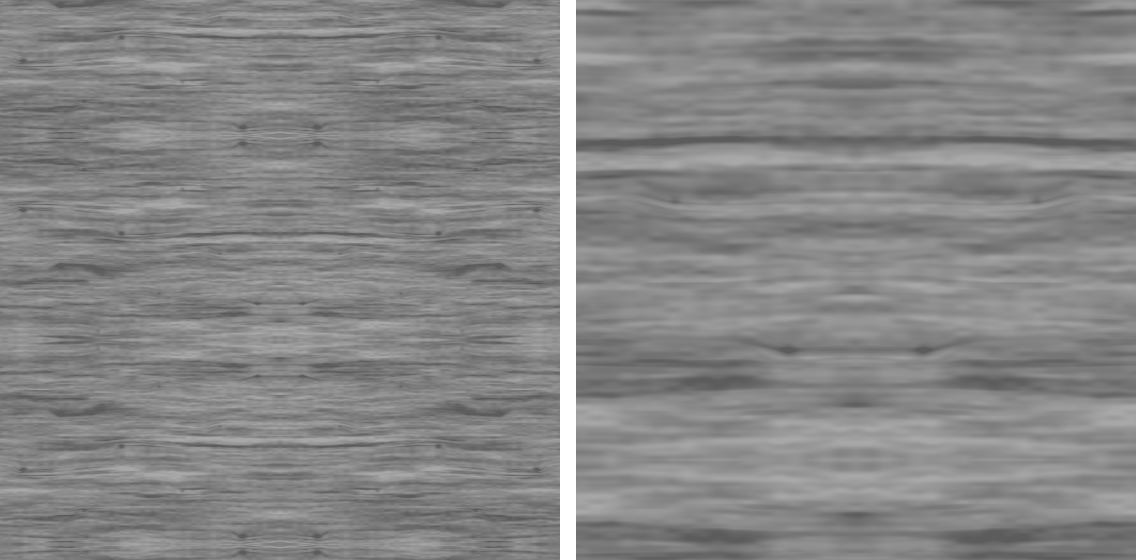
Left, the full canvas; right, a detail of the centre.
A WebGL 2 fragment shader for this texture:

```glsl
#version 300 es
// Grey wood veneer: horizontal grain with small knots, mirrored into book-matched panels.
precision highp float;

uniform vec2 u_resolution;
out vec4 outColor;

const vec2 PANEL = vec2(0.5, 0.365);         // size of one mirrored panel
const vec2 MIRROR = vec2(0.5, 0.758);        // point where four panels meet
const int KNOTS = 10;
const vec3 DARK_GREY = vec3(0.36);
const vec3 MID_GREY = vec3(0.53);
const vec3 PALE_GREY = vec3(0.66);

float hash(ivec2 cell, int seed) {
    uint h = uint(cell.x) * 374761393u + uint(cell.y) * 668265263u + uint(seed) * 97531u;
    h = (h ^ (h >> 13)) * 1274126177u;
    h = (h ^ (h >> 15)) * 2246822519u;
    return float((h ^ (h >> 16)) & 65535u) / 65535.0;
}

float noise(vec2 p, int seed) {
    ivec2 i = ivec2(floor(p));
    vec2 f = fract(p);
    f = f * f * (3.0 - 2.0 * f);
    float low = mix(hash(i, seed), hash(i + ivec2(1, 0), seed), f.x);
    float high = mix(hash(i + ivec2(0, 1), seed), hash(i + ivec2(1, 1), seed), f.x);
    return mix(low, high, f.y);
}

// Noise centred on zero
float streak(vec2 p, vec2 frequency, int seed) {
    return noise(p * frequency, seed) - 0.5;
}

// Reflects the plane into a single panel
vec2 mirrorFold(vec2 p, vec2 centre, vec2 size) {
    return abs(mod(p - centre + size, 2.0 * size) - size);
}

// x: grain displacement, y: core darkness, z: strength of the arched figure
vec3 knotField(vec2 p, vec2 panel) {
    vec3 field = vec3(0.0);
    for (int i = 0; i < KNOTS; i++) {
        float row = (float(i) + 0.2 + 0.6 * hash(ivec2(i, 1), 5)) / float(KNOTS);
        float column = 0.04 + 0.92 * fract(float(i) * 0.618 + 0.1);
        float size = mix(0.5, 1.1, hash(ivec2(i, 2), 5));
        float side = hash(ivec2(i, 3), 5) < 0.5 ? -1.0 : 1.0;
        vec2 d = p - vec2(column, row) * panel;
        // The figure trails far toward the panel centre line and stops short behind
        float reach = d.x < 0.0 ? 0.10 : 0.018;
        vec2 spread = d / vec2(reach, 0.012);
        float plume = exp(-dot(spread, spread)) * size;
        vec2 core = d / (vec2(0.006, 0.0045) * size);
        field += vec3(side * 0.008 * plume, size * exp(-dot(core, core)), plume);
    }
    return field;
}

// Dark broken pore lines gathered in patches
float pores(vec2 p, vec2 frequency, int seed) {
    float patches = smoothstep(0.35, 0.75, noise(p * vec2(5.0, 38.0), seed + 1));
    return patches * smoothstep(0.55, 0.9, noise(p * frequency, seed));
}

float grainTone(vec2 p, vec2 canvas) {
    vec3 knot = knotField(p, PANEL);
    float waviness = 0.006 * streak(p, vec2(7.0, 14.0), 11)
                   + 0.002 * streak(p, vec2(24.0, 45.0), 12);
    vec2 g = p + vec2(0.0, knot.x + waviness);

    // Layers from broad bands to hair-thin fibres
    float tone = 0.10 * streak(g, vec2(2.5, 28.0), 21)
               + 0.12 * streak(g, vec2(5.0, 75.0), 22)
               + 0.12 * streak(g, vec2(11.0, 160.0), 23)
               + 0.11 * streak(g, vec2(26.0, 300.0), 24)
               + 0.06 * streak(g, vec2(110.0, 330.0), 25);
    tone -= 0.11 * pores(g, vec2(13.0, 190.0), 31);
    tone -= 0.07 * pores(g, vec2(34.0, 270.0), 41);

    // Arched rings beside knots, then the knots themselves
    float rings = sin(g.y * 850.0 + 5.0 * noise(g * vec2(9.0, 60.0), 51));
    tone -= knot.z * (0.015 + 0.055 * smoothstep(0.1, 1.0, rings));
    tone -= 0.17 * knot.y;

    // Slow wear that differs between panels
    return tone + 0.04 * streak(canvas, vec2(3.0, 9.0), 61);
}

vec3 woodColor(float tone) {
    vec3 shade = mix(MID_GREY, DARK_GREY, clamp(-tone / 0.17, 0.0, 1.0));
    return mix(shade, PALE_GREY, clamp(tone / 0.13, 0.0, 1.0));
}

void main() {
    vec2 uv = gl_FragCoord.xy / u_resolution;
    vec2 panelPoint = mirrorFold(uv, MIRROR, PANEL);
    outColor = vec4(woodColor(grainTone(panelPoint, uv) + 0.015), 1.0);
}
```
